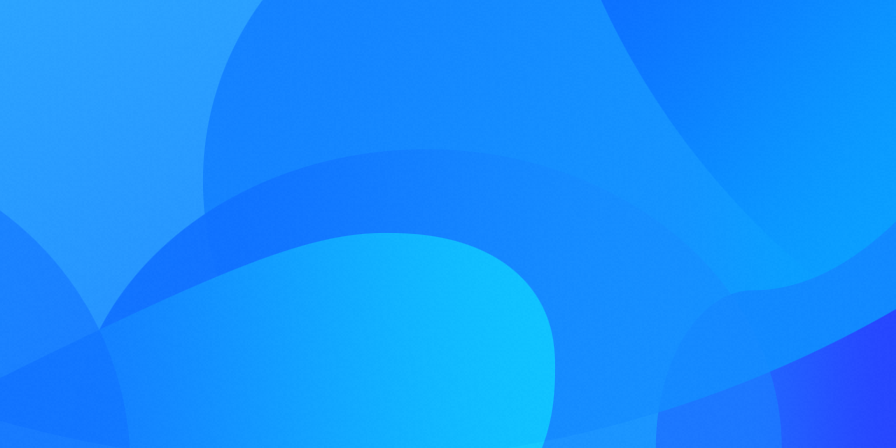
A Shadertoy shader for this background:

```glsl
const vec3 SKY    = vec3(0.17, 0.64, 1.00);
const vec3 AZURE  = vec3(0.08, 0.51, 1.00);
const vec3 COBALT = vec3(0.06, 0.44, 1.00);
const vec3 LAGOON = vec3(0.04, 0.62, 1.00);
const vec3 CYAN   = vec3(0.06, 0.78, 1.00);
const vec3 ROYAL  = vec3(0.15, 0.33, 1.00);

float hash(vec2 p) {
    return fract(sin(dot(p, vec2(127.1, 311.7))) * 43758.5453);
}

// Antialiased coverage of the region where d is negative
float cover(float d) {
    return clamp(0.5 - d / max(fwidth(d), 1e-5), 0.0, 1.0);
}

float ellipse(vec2 p, vec2 center, vec2 radii) {
    return length((p - center) / radii) - 1.0;
}

float disc(vec2 p, vec2 center, float radius) {
    return length(p - center) - radius;
}

// Disc whose right half extends without end
float openDisc(vec2 p, vec2 center, float radius) {
    vec2 q = p - center;
    return length(vec2(min(q.x, 0.0), q.y)) - radius;
}

// Rounded nose on the right with a long sloping tail on the left
float pebble(vec2 p, vec2 center, float width, float rise, float fall) {
    vec2 q = p - center;
    float tail = min(q.x, 0.0) * 0.52;
    q.y += sqrt(0.0213 + tail * tail) - 0.146;
    vec2 n = vec2(max(q.x, 0.0) / width, abs(q.y) / (q.y > 0.0 ? rise : fall));
    return pow(pow(n.x, 2.3) + pow(n.y, 2.3), 1.0 / 2.3) - 1.0;
}

// Rounded shoulder on the left that sweeps upward on the right
float wave(vec2 p, vec2 center, vec2 radii, float lift) {
    vec2 q = p - center;
    float sweep = max(q.x, 0.0);
    return length(vec2(min(q.x, 0.0), q.y - lift * sweep * sweep) / radii) - 1.0;
}

void mainImage(out vec4 fragColor, in vec2 fragCoord) {
    vec2 p = fragCoord / iResolution.xy * vec2(2.0, 1.0);

    // Sky gradient
    vec3 color = mix(SKY, vec3(0.14, 0.56, 1.0), clamp(0.3 * p.x + 0.9 * (1.0 - p.y), 0.0, 1.0));

    // Wide central sheet, brighter toward the lower right
    float glow = smoothstep(0.45, 1.85, p.x + 0.35 * (1.0 - p.y));
    vec3 sheet = mix(AZURE, vec3(0.08, 0.58, 1.0), glow);
    sheet = mix(sheet, LAGOON, smoothstep(1.45, 1.8, p.x) * smoothstep(0.9, 0.45, p.y));
    color = mix(color, sheet, cover(openDisc(p, vec2(1.133, 0.596), 0.68)));

    // Upper right sheet
    float depth = smoothstep(1.2, 2.4, p.x + 0.75 * (1.0 - p.y));
    vec3 corner = mix(vec3(0.05, 0.44, 1.0), LAGOON, depth);
    color = mix(color, corner, cover(disc(p, vec2(2.927, 1.729), 1.745)));

    // Lower right wave and the deep corner beneath the broad arc
    float waveMask = cover(wave(p, vec2(1.68, 0.0), vec2(0.216, 0.352), 1.5));
    float belowArc = 1.0 - cover(disc(p, vec2(0.703, 2.568), 2.604));
    color = mix(color, vec3(0.07, 0.53, 1.0), 0.9 * waveMask);
    vec3 deep = mix(vec3(0.13, 0.40, 1.0), ROYAL - vec3(0.0, 0.05, 0.0), smoothstep(1.65, 2.0, p.x));
    color = mix(color, deep, waveMask * belowArc);

    // Translucent dome
    float across = smoothstep(0.4, 1.5, p.x);
    vec3 dome = mix(COBALT, vec3(0.09, 0.54, 1.0), across);
    float domeMask = cover(ellipse(p, vec2(0.951, 0.0), vec2(0.794, 0.667)));
    color = mix(color, dome, domeMask * mix(0.9, 0.5, across));

    // Bright pebble
    vec3 pebbleColor = mix(vec3(0.08, 0.46, 1.0), CYAN, smoothstep(-0.1, 1.35, p.x + 0.1 * p.y));
    float pebbleMask = cover(pebble(p, vec2(0.859, 0.18), 0.38, 0.30, 0.39));
    color = mix(color, pebbleColor, 0.95 * pebbleMask);

    // Left disc and faint light below the arc
    color = mix(color, COBALT, 0.55 * cover(disc(p, vec2(-0.417, -0.042), 0.708)));
    color += vec3(0.02, 0.025, 0.0) * belowArc * (1.0 - waveMask);

    // Fine grain
    color += 0.012 * (hash(floor(p * 256.0)) - 0.5);
    fragColor = vec4(clamp(color, 0.0, 1.0), 1.0);
}
```
